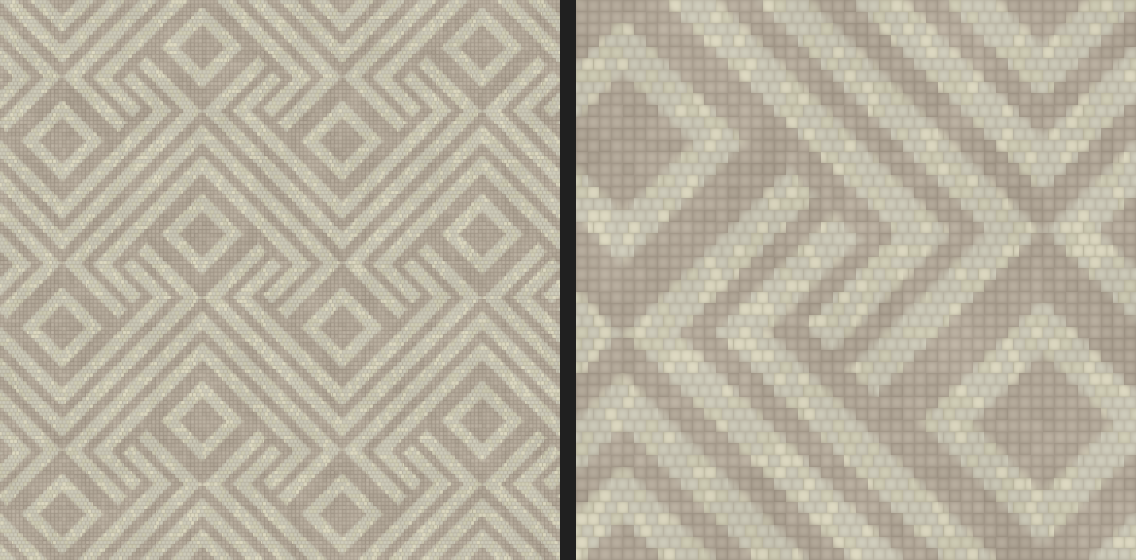
Left, the full canvas; right, a detail of the centre.
Give the GLSL for this pattern, as a WebGL 1 fragment shader.

```glsl
precision highp float;
// Woven fret fabric: cream hooked chevrons and diamonds on a taupe ground.

#define THREADS 144.0               // threads across the canvas
#define CELL vec2(72.0, 48.0)       // repeat in threads: 2 across, 3 down
#define ORIGIN vec2(88.0, 36.2)     // centre of one diamond, from the top left
#define BAND 4.6                    // width of the cream lines
#define STAIR 0.55                  // how far edges follow the thread grid
#define GROUND_LOW vec3(0.625, 0.582, 0.525)
#define GROUND_HIGH vec3(0.715, 0.675, 0.615)
#define YARN_LOW vec3(0.725, 0.705, 0.640)
#define YARN_HIGH vec3(0.805, 0.795, 0.730)
#define GLINT vec3(0.860, 0.840, 0.750)

const float PI = 3.14159265;

uniform vec2 u_resolution;

float hash(vec2 p) {
  return fract(sin(dot(p, vec2(12.99, 78.23))) * 4375.85);
}

float band(float d) {
  return abs(d - 0.5 * BAND) - 0.5 * BAND;
}

// One diamond ring and the two nested hooks beside it;
// q is measured from the point the motif turns about.
float motif(vec2 q) {
  float across = q.x + 18.0;
  float down = q.y - 12.0;
  float s = across + down;
  float t = across - down;
  float outer = band(min(s + 16.2, t - 16.6));
  float inner = band(min(s + 8.3, t - 24.1));
  float hooks = max(min(outer, inner), s - 12.0);
  float ring = abs(abs(across) + abs(down) - 8.25) - 2.25;
  return min(hooks, ring);
}

// Mirror across, repeat down, and join each motif with its half turn.
float fret(vec2 p) {
  vec2 q = p - ORIGIN;
  q.x = abs(mod(q.x + 0.5 * CELL.x, CELL.x) - 0.5 * CELL.x) - 18.0;
  q.y = mod(q.y + 12.0 + 0.5 * CELL.y, CELL.y) - 0.5 * CELL.y;
  float d = 100.0;
  for (int k = -1; k <= 1; k++) {
    vec2 shifted = q + vec2(0.0, float(k) * CELL.y);
    d = min(d, min(motif(shifted), motif(-shifted)));
  }
  return d;
}

// Slow mottling with whole wave counts, so it wraps.
float mottle(vec2 uv) {
  vec2 w = 2.0 * PI * uv;
  return sin(3.0 * w.x + 5.0 * w.y + 2.0 * sin(2.0 * w.x))
       + sin(7.0 * w.x - 4.0 * w.y + 1.5 * sin(3.0 * w.y))
       + 0.6 * sin(13.0 * w.x + 11.0 * w.y);
}

void main() {
  vec2 uv = gl_FragCoord.xy / u_resolution;
  vec2 p = vec2(uv.x, 1.0 - uv.y) * THREADS;
  vec2 id = floor(p);
  vec2 f = fract(p);

  // Edges step softly from thread to thread.
  float pixel = THREADS / min(u_resolution.x, u_resolution.y);
  float soft = max(0.55, pixel);
  float d = fret(mix(p, id + 0.5, STAIR));
  float cream = 1.0 - smoothstep(-soft, soft, d);

  // Ground: an open grid of small knots.
  float knot = sqrt(sin(PI * f.x) * sin(PI * f.y));
  float grain = hash(id) - 0.5;
  float column = hash(vec2(id.x, 7.0)) - 0.5;
  float row = hash(vec2(3.0, id.y)) - 0.5;
  vec3 ground = mix(GROUND_LOW, GROUND_HIGH, knot);
  ground += 0.035 * grain + 0.018 * (column + row);

  // Yarn: staggered stitches, some with a warm glint.
  vec2 stitch = vec2(p.x + 0.5 * mod(id.y, 2.0), p.y);
  vec2 stitchId = vec2(mod(floor(stitch.x), THREADS), id.y);
  vec2 g = fract(stitch);
  float bump = sqrt(sin(PI * g.x) * sin(PI * g.y));
  float chance = hash(stitchId + 19.0);
  vec3 yarn = mix(YARN_LOW, YARN_HIGH, bump);
  yarn.b -= 0.025 * step(0.6, chance);
  yarn = mix(yarn, GLINT, 0.85 * bump * step(0.82, chance));
  yarn += 0.02 * (chance - 0.5);

  vec3 color = mix(ground, yarn, cream) + 0.006 * mottle(uv);
  gl_FragColor = vec4(color, 1.0);
}
```
